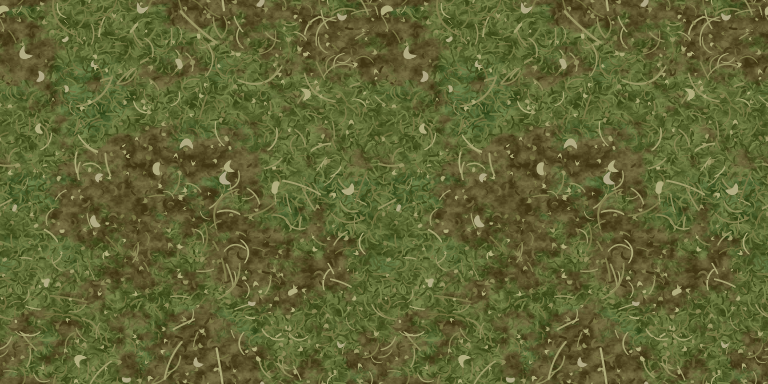
This texture is drawn by a Shadertoy shader. Its source:

```glsl
#define GRASS_DARK vec3(0.23, 0.28, 0.09)
#define GRASS_LIGHT vec3(0.48, 0.53, 0.30)
#define SOIL_DARK vec3(0.25, 0.21, 0.08)
#define SOIL_LIGHT vec3(0.47, 0.44, 0.27)
#define STRAW_DARK vec3(0.46, 0.45, 0.25)
#define STRAW_LIGHT vec3(0.70, 0.69, 0.49)
#define STONE vec3(0.70, 0.67, 0.54)
#define SOIL_LEVEL 0.54
#define GRAIN_CONTRAST 2.1

// Integer hash of a cell and a seed
vec3 hash3(vec2 cell, float seed) {
    uvec3 v = uvec3(ivec3(vec3(cell, seed)));
    v = v * 1664525u + 1013904223u;
    v.x += v.y * v.z; v.y += v.z * v.x; v.z += v.x * v.y;
    v ^= v >> 16u;
    v.x += v.y * v.z; v.y += v.z * v.x; v.z += v.x * v.y;
    return vec3(v >> 8u) / 16777216.0;
}

// Value noise that repeats on the unit square
float noise(vec2 p, vec2 cells, float seed) {
    vec2 q = p * cells, i = floor(q), f = fract(q);
    f = f * f * (3.0 - 2.0 * f);
    float a = hash3(mod(i, cells), seed).x;
    float b = hash3(mod(i + vec2(1, 0), cells), seed).x;
    float c = hash3(mod(i + vec2(0, 1), cells), seed).x;
    float d = hash3(mod(i + 1.0, cells), seed).x;
    return mix(mix(a, b, f.x), mix(c, d, f.x), f.y);
}

float fbm(vec2 p, vec2 cells, float seed) {
    float sum = 0.0, weight = 0.0, amp = 1.0;
    for (int i = 0; i < 4; i++) {
        sum += amp * noise(p, cells, seed + float(i));
        weight += amp;
        amp *= 0.65;
        cells *= 2.0;
    }
    return sum / weight;
}

// Scattered bent strokes, one candidate per cell; short ones read as flecks
vec3 strokes(vec3 col, vec2 p, float cells, float len, float width,
             float share, float seed, vec3 dark, vec3 light) {
    vec2 base = floor(p * cells);
    for (int k = 0; k < 9; k++) {
        vec2 id = base + vec2(k % 3, k / 3) - 1.0;
        vec3 place = hash3(mod(id, cells), seed);
        vec3 form = hash3(mod(id, cells), seed + 1.0);
        float angle = form.x * 3.14159;
        float halfLen = len * mix(0.25, 0.5, form.y);
        vec2 d = p - (id + place.xy) / cells;
        d = mat2(cos(angle), -sin(angle), sin(angle), cos(angle)) * d;
        d.y += (form.z - 0.5) * d.x * d.x / halfLen;
        float dist = length(vec2(max(abs(d.x) - halfLen, 0.0), d.y));
        float radius = width * mix(0.3, 0.6, form.y);
        float cover = clamp((radius - dist) * iResolution.y + 0.5, 0.0, 1.0);
        float tone = fract(form.z * 7.0 + form.x);
        col = mix(col, mix(dark, light, tone), cover * step(place.z, share));
    }
    return col;
}

void mainImage(out vec4 fragColor, in vec2 fragCoord) {
    vec2 p = fract(fragCoord / iResolution.y);

    // Patches: bare soil, lush grass and straw clumps
    float patches = fbm(p, vec2(4, 7), 10.0);
    float rough = fbm(p, vec2(24, 32), 20.0);
    float soil = smoothstep(-0.09, 0.09, patches + 0.5 * (rough - 0.5) - SOIL_LEVEL);
    float lush = smoothstep(0.45, 0.65, fbm(p, vec2(4, 8), 30.0));
    float clumps = smoothstep(0.35, 0.62, fbm(p, vec2(5, 6), 40.0));

    // Fine grain of leaves and crumbs
    float grain = fbm(p, vec2(36, 44), 50.0) - 0.5;
    float tone = clamp(0.48 + GRAIN_CONTRAST * grain, 0.0, 1.0);
    vec3 grass = mix(GRASS_DARK, GRASS_LIGHT, tone);
    grass += lush * vec3(-0.05, -0.01, 0.0);
    vec3 earth = mix(SOIL_DARK, SOIL_LIGHT, tone);

    // Short blades, dark below and light above
    grass = strokes(grass, p, 56.0, 0.030, 0.005, 0.75, 60.0, GRASS_DARK, GRASS_LIGHT);
    grass = strokes(grass, p, 64.0, 0.022, 0.004, 0.75, 62.0, GRASS_DARK, GRASS_LIGHT);
    grass = strokes(grass, p, 44.0, 0.034, 0.004, 0.50, 64.0, GRASS_LIGHT, STRAW_DARK);
    earth = strokes(earth, p, 52.0, 0.020, 0.006, 0.50, 66.0, SOIL_DARK, SOIL_LIGHT);
    vec3 col = mix(grass, earth, soil);

    // Dry stalks, thin and long
    float stalks = mix(0.12, 0.45, clumps);
    col = strokes(col, p, 26.0, 0.060, 0.004, stalks, 70.0, STRAW_DARK, STRAW_LIGHT);
    col = strokes(col, p, 13.0, 0.125, 0.005, 0.5 * stalks, 72.0, STRAW_DARK, STRAW_LIGHT);

    // Pale flecks and a few stones
    col = strokes(col, p, 60.0, 0.005, 0.008, 0.12, 80.0, STRAW_DARK, STRAW_LIGHT);
    col = strokes(col, p, 18.0, 0.018, 0.015, 0.07, 82.0, STRAW_LIGHT, STONE);

    fragColor = vec4(col, 1.0);
}
```
